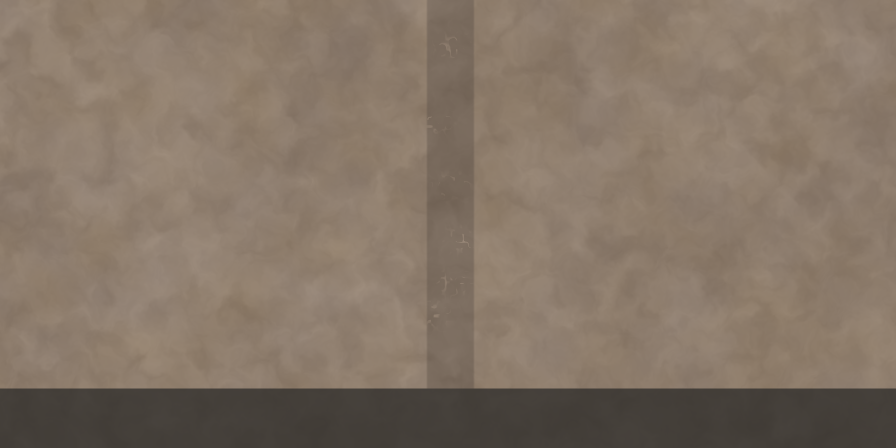
Reproduce this texture procedurally as a WebGL 1 fragment shader.

```glsl
precision highp float;
uniform vec2 u_resolution;

float hash(vec2 p) {
  return fract(sin(dot(p, vec2(127.1, 311.7))) * 43758.5453);
}

float valueNoise(vec2 p) {
  vec2 cell = floor(p);
  vec2 f = fract(p);
  vec2 w = f * f * (3.0 - 2.0 * f);
  float low = mix(hash(cell), hash(cell + vec2(1.0, 0.0)), w.x);
  float high = mix(hash(cell + vec2(0.0, 1.0)), hash(cell + vec2(1.0, 1.0)), w.x);
  return mix(low, high, w.y);
}

float fbm(vec2 p) {
  float sum = 0.0;
  float amplitude = 0.5;
  for (int i = 0; i < 4; i++) {
    sum += amplitude * valueNoise(p);
    p = mat2(0.8, 0.6, -0.6, 0.8) * p * 2.03 + 17.3;
    amplitude *= 0.5;
  }
  return sum / 0.9375;
}

// Soft stains with ragged, warped borders, centred on zero
float mottling(vec2 p) {
  vec2 warp = vec2(fbm(p * 22.0), fbm(p * 22.0 + 41.0)) - 0.5;
  vec2 q = p + warp * 0.07;
  float broad = fbm(q * 5.0) - 0.5;
  float fine = fbm(q * 20.0 + 9.0) - 0.5;
  return broad * 0.45 + fine * 0.65;
}

float band(float x, float left, float right, float blur) {
  return smoothstep(left - blur, left + blur, x)
       * (1.0 - smoothstep(right - blur, right + blur, x));
}

// Clusters of pale scratches scattered along the strip
float flecks(vec2 p) {
  float cluster = 0.0;
  for (int i = 0; i < 6; i++) {
    float n = float(i);
    vec2 center = vec2(0.965 + 0.065 * abs(sin(n * 0.8)),
                       0.297 + 0.06 * n + 0.012 * n * n);
    vec2 d = (p - center) / vec2(0.032, 0.022);
    cluster = max(cluster, exp(-dot(d, d)));
  }
  float ridge = abs(valueNoise(p * 75.0 + 3.0) - 0.5);
  float scratch = 1.0 - smoothstep(0.03, 0.13, ridge);
  float gaps = smoothstep(0.42, 0.65, valueNoise(p * 95.0 + 31.0));
  return cluster * scratch * gaps;
}

void main() {
  vec2 p = gl_FragCoord.xy / u_resolution.y;
  float pixel = 1.0 / u_resolution.y;
  float stain = mottling(p);

  // Plaster wall with warm and cool patches
  vec3 wall = vec3(0.562, 0.495, 0.431);
  wall += stain * vec3(0.15, 0.15, 0.145);
  float tint = fbm(p * 9.0 + 63.0) - 0.5;
  wall += tint * vec3(0.012, 0.0, -0.035);

  // Darker vertical strip
  vec3 stripColor = vec3(0.478, 0.420, 0.368) + stain * 0.11;
  stripColor += flecks(p) * vec3(0.10, 0.09, 0.08);
  float strip = band(p.x, 0.953, 1.058, max(pixel * 0.7, 0.003));
  vec3 color = mix(wall, stripColor, strip);

  // Dark base along the floor
  vec3 base = vec3(0.268, 0.248, 0.226) + stain * 0.045;
  float aboveBase = smoothstep(0.1328 - pixel * 0.6, 0.1328 + pixel * 0.6, p.y);
  color = mix(base, color, aboveBase);

  gl_FragColor = vec4(color, 1.0);
}
```
